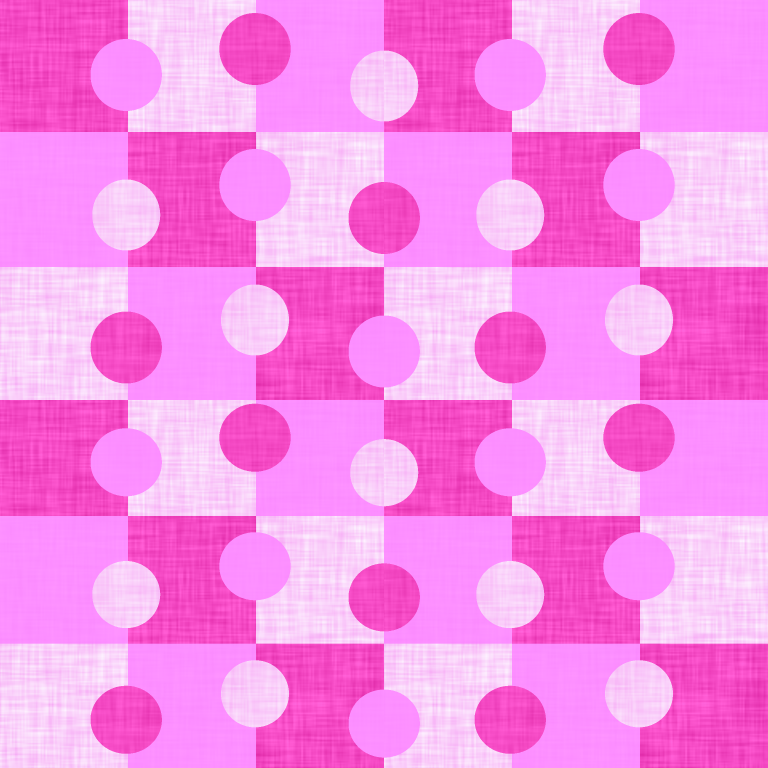
Reproduce this pattern procedurally as a WebGL 1 fragment shader.

```glsl
precision highp float;
uniform vec2 u_resolution;

float hash(vec2 p) {
  p = fract(p * vec2(0.1031, 0.1137));
  p += dot(p, p.yx + 33.33);
  return fract((p.x + p.y) * p.x * 17.3 + p.y * 41.7);
}

float noise(vec2 p) {
  vec2 i = floor(p), f = fract(p);
  f = f * f * (3.0 - 2.0 * f);
  return mix(mix(hash(i), hash(i + vec2(1, 0)), f.x),
             mix(hash(i + vec2(0, 1)), hash(i + vec2(1, 1)), f.x), f.y);
}

// Thin streaks running along the x axis, from -1 to 1
float threads(vec2 p) {
  float fine = noise(p / vec2(17.0, 1.6));
  float coarse = noise(p / vec2(45.0, 2.6) + 70.0);
  return fine + coarse - 1.0;
}

// Linen shade: crossed threads over soft mottling
float linen(vec2 p) {
  float weave = threads(p) + threads(p.yx + 517.0);
  return 0.75 * weave + 0.5 * (noise(p / 26.0 + 9.0) - 0.5);
}

// Three cloths in turn: hot pink, pale pink, violet
vec3 cloth(float index, float shade) {
  float kind = mod(index + 3.5, 3.0);
  if (kind < 1.0) return vec3(0.96, 0.29, 0.77) + shade * vec3(0.06, 0.09, 0.08);
  if (kind < 2.0) return vec3(0.98, 0.815, 0.98) + shade * vec3(0.01, 0.12, 0.015);
  return vec3(0.99, 0.56, 1.0) + shade * vec3(0.008, 0.02, 0.005);
}

// Patchwork on a 768 unit square, y pointing down
vec3 patchwork(vec2 p) {
  // The lower tile is squeezed and loses a strip at its top
  if (p.y > 400.0) p.y = (p.y - 391.4) / 0.945;
  float row = step(132.0, p.y) + step(267.0, p.y);
  float shade = linen(vec2(mod(p.x, 384.0), p.y));
  vec3 color = cloth(floor(p.x / 128.0) - row, shade);

  // Dots straddle the inner seams at uneven heights
  float seam = floor(p.x / 128.0 + 0.5);
  float turn = mod(seam + 0.5, 3.0);
  vec3 heights = row < 0.5 ? vec3(86.0, 75.0, 49.0)
               : row < 1.5 ? vec3(218.0, 215.0, 185.0)
                           : vec3(351.5, 347.5, 320.0);
  vec2 center = turn < 1.0 ? vec2(0.2, heights.x)
              : turn < 2.0 ? vec2(-1.8, heights.y) : vec2(-1.0, heights.z);
  center.x += seam * 128.0;
  float index = seam + 1.0 - row;
  float kind = mod(index + 3.5, 3.0);
  bool pale = kind > 1.0 && kind < 2.0;
  vec2 radii = pale ? vec2(34.0, 35.5) : vec2(35.7, 36.0);
  bool inner = seam > 0.5 && seam < 5.5;
  if (inner && length((p - center) / radii) < 1.0)
    color = cloth(index, pale ? 0.7 * shade - 0.12 : 0.7 * shade);
  return color;
}

void main() {
  // Average a 3 by 3 grid of samples per pixel
  vec3 sum = vec3(0.0);
  for (int j = 0; j < 3; j++) {
    for (int i = 0; i < 3; i++) {
      vec2 offset = (vec2(float(i), float(j)) - 1.0) / 3.0;
      vec2 uv = (gl_FragCoord.xy + offset) / u_resolution;
      sum += patchwork(768.0 * vec2(uv.x, 1.0 - uv.y));
    }
  }
  gl_FragColor = vec4(sum / 9.0, 1.0);
}
```
